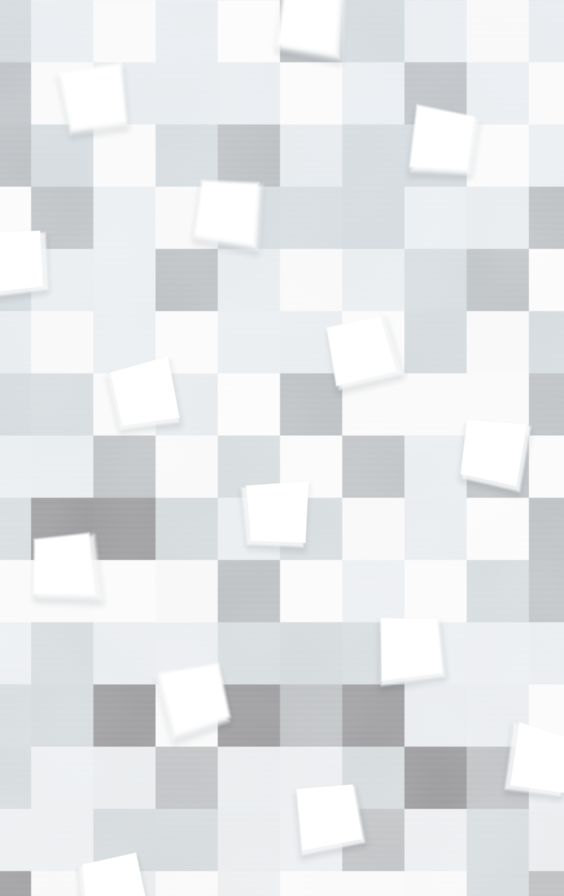
Write a Shadertoy shader that draws this background.

```glsl
// Mosaic of pale grey squares with loose white tiles floating above it.

const float ROWS = 14.4;        // squares down the canvas height
const float COLUMNS = 9.04;     // squares across the canvas width
const float LEFT_SHIFT = 0.5;   // the first column is cut in half
const int TILE_COUNT = 15;
const float TILE_HALF = 0.47;

const vec3 WHITE = vec3(1.0);
const vec3 TILE_SIDE = vec3(0.97, 0.975, 0.98);
const vec3 SHADOW = vec3(0.78, 0.79, 0.80);
const vec3 SNOW = vec3(0.98);
const vec3 MIST = vec3(0.925, 0.935, 0.945);
const vec3 SILVER = vec3(0.85, 0.87, 0.88);
const vec3 STONE = vec3(0.77, 0.78, 0.79);
const vec3 SLATE = vec3(0.64, 0.64, 0.65);

float hash(vec2 p) {
    vec3 q = fract(p.xyx * vec3(0.1031, 0.1030, 0.0973));
    q += dot(q, q.yzx + 33.33);
    return fract((q.x + q.y) * q.z);
}

vec2 gradientAt(vec2 p) {
    float angle = 6.2832 * hash(p + 71.0);
    return vec2(cos(angle), sin(angle));
}

float gradientNoise(vec2 p) {
    vec2 i = floor(p), f = fract(p);
    vec2 u = f * f * f * (f * (f * 6.0 - 15.0) + 10.0);
    vec2 e = vec2(1.0, 0.0);
    float a = dot(gradientAt(i), f);
    float b = dot(gradientAt(i + e), f - e);
    float c = dot(gradientAt(i + e.yx), f - e.yx);
    float d = dot(gradientAt(i + 1.0), f - 1.0);
    return mix(mix(a, b, u.x), mix(c, d, u.x), u.y);
}

mat2 rotation(float angle) {
    float c = cos(angle), s = sin(angle);
    return mat2(c, s, -s, c);
}

float boxDistance(vec2 p, vec2 halfSize) {
    vec2 d = abs(p) - halfSize;
    return length(max(d, 0.0)) + min(max(d.x, d.y), 0.0);
}

// Flat tone of one square: darker further down, with a slight checker bias.
vec3 squareColor(vec2 cell) {
    float depth = clamp(cell.y / ROWS, 0.0, 1.0);
    float checker = mod(cell.x + cell.y, 2.0);
    float rank = pow(hash(cell + 17.0), mix(1.35, 0.78, checker));
    rank *= mix(0.86, 1.10, depth);
    vec3 tone = SNOW;
    tone = rank > 0.25 ? MIST : tone;
    tone = rank > 0.55 ? SILVER : tone;
    tone = rank > 0.77 ? STONE : tone;
    tone = rank > 0.95 ? SLATE : tone;
    vec3 coolTint = vec3(-0.005, 0.0, 0.003) * (1.0 - 1.6 * depth);
    float variation = 0.014 * (hash(cell + 53.0) - 0.5);
    return tone + variation + coolTint * step(0.25, rank);
}

// Four nearest squares blended over one pixel at their borders.
vec3 mosaic(vec2 p, float pixel) {
    vec2 corner = floor(p - 0.5);
    vec2 w = smoothstep(0.5 - pixel, 0.5 + pixel, p - 0.5 - corner);
    vec3 top = mix(squareColor(corner), squareColor(corner + vec2(1, 0)), w.x);
    vec3 bottom = mix(squareColor(corner + vec2(0, 1)), squareColor(corner + 1.0), w.x);
    vec3 color = mix(top, bottom, w.y);

    // Soft wash and faint level lines, stronger on dark squares
    float darkness = 1.0 - color.g;
    float lines = sin(p.y * 62.8) * 0.015;
    float wash = gradientNoise(p * 0.9) * 0.1;
    return color + darkness * (lines + wash);
}

// One tilted, slightly skewed tile with a pale side and a soft shadow.
vec3 addTile(vec3 color, vec2 p, vec2 center, float seed, float pixel) {
    vec2 skew = 0.36 * (vec2(hash(vec2(seed, 3.0)), hash(vec2(seed, 5.0))) - 0.5);
    float angle = 0.5 * (hash(vec2(seed, 7.0)) - 0.5);
    float blur = hash(vec2(seed, 9.0));
    float feather = pixel + 0.06 * blur * blur;
    float lean = hash(vec2(seed, 11.0)) - 0.5;

    vec2 q = rotation(angle) * (p - center);
    q *= 1.0 + skew * clamp(q.yx, -1.0, 1.0);
    vec2 halfSize = vec2(TILE_HALF);
    float face = boxDistance(q, halfSize);
    float side = boxDistance(q - vec2(0.16 * lean, 0.05), halfSize);
    float shade = boxDistance(q - vec2(0.12 * lean, 0.10), halfSize - 0.03);

    color = mix(color, color * SHADOW, 0.55 * (1.0 - smoothstep(-0.06, 0.18, shade)));
    color = mix(color, TILE_SIDE, 0.85 * (1.0 - smoothstep(-feather, feather + 0.04, side)));
    return mix(color, WHITE, 1.0 - smoothstep(-feather, feather, face));
}

void mainImage(out vec4 fragColor, in vec2 fragCoord) {
    // Units of one square, with y running down from the top edge
    float pixel = ROWS / iResolution.y;
    vec2 p = vec2(fragCoord.x, iResolution.y - fragCoord.y) * pixel;
    p.x += LEFT_SHIFT;
    vec3 color = mosaic(p, pixel);

    // Golden-ratio steps spread the tiles across the canvas
    for (int i = 0; i < TILE_COUNT; i++) {
        float n = float(i);
        float across = fract(0.55 + n * 0.618);
        float jitter = 0.6 * (hash(vec2(n, 23.0)) - 0.5);
        vec2 center = vec2(across * COLUMNS + LEFT_SHIFT, 0.6 + n * 0.97 + jitter);
        color = addTile(color, p, center, n, pixel);
    }
    fragColor = vec4(clamp(color, 0.0, 1.0), 1.0);
}
```
